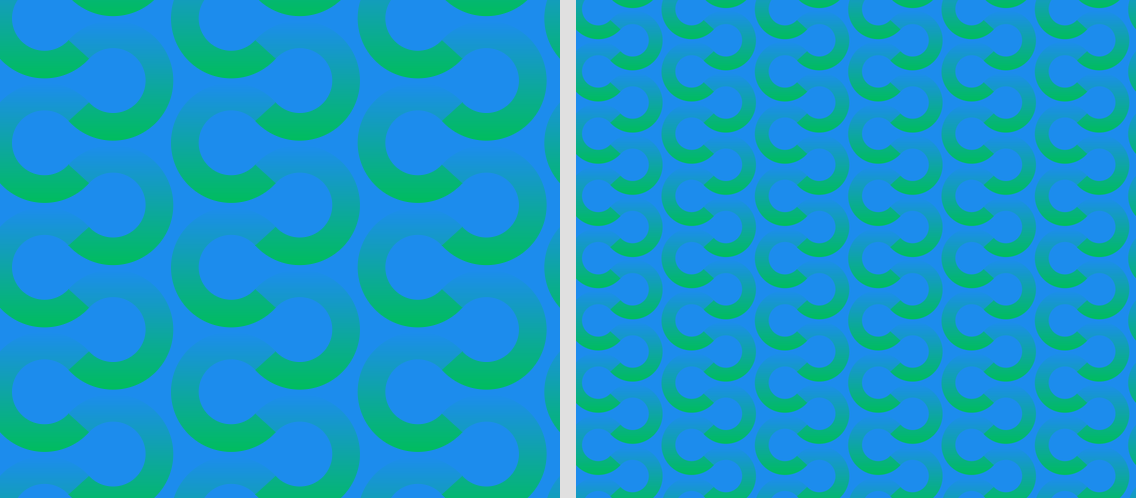
Left, the tile; right, the same tile 2 across and 2 down.
Give the GLSL for this pattern, as a Shadertoy shader.

```glsl
// Winding chains of open rings on blue, three chains across and four links down.
// Each link is two facing arcs cut along the line between their centres, and
// every arc fades from the ground colour at its top to green at its bottom.

const vec2 REPEATS = vec2(3.0, 4.0);
const vec2 CELL = vec2(1.497, 1.0);           // one repeat, in cell heights
const vec2 LEFT_CENTRE = vec2(0.357, -0.147);
const vec2 STEP = vec2(0.55, -0.5);           // from left ring to right ring
const float HALF_WIDTH = 0.111;

const vec3 BLUE = vec3(0.11, 0.55, 0.93);
const vec3 GREEN = vec3(0.0, 0.742, 0.365);

// Offset to the nearest copy of a centre, wrapping over the cell
vec2 wrapOffset(vec2 p, vec2 centre, vec2 cell) {
    vec2 d = p - centre;
    return d - cell * floor(d / cell + 0.5);
}

// Ring with a wedge removed around +x; edge is the unit direction of its cut
float openRing(vec2 p, vec2 edge, float radius, float halfWidth) {
    float ring = abs(length(p) - radius) - halfWidth;
    float wedge = p.x * edge.y - abs(p.y) * edge.x;
    return max(ring, wedge);
}

// Colour added to the ground by one arc; side is 1 or -1 for its opening
vec3 arcTint(vec2 p, float side, vec2 edge, float radius, float pixel) {
    float d = openRing(vec2(p.x * side, p.y), edge, radius, HALF_WIDTH);
    float coverage = clamp(0.5 - d / pixel, 0.0, 1.0);
    float fade = clamp(0.5 - 0.5 * p.y / (radius + HALF_WIDTH), 0.0, 1.0);
    return coverage * fade * (GREEN - BLUE);
}

void mainImage(out vec4 fragColor, in vec2 fragCoord) {
    vec2 p = fragCoord / iResolution.xy * REPEATS * CELL;
    float pixel = REPEATS.y / iResolution.y;

    // Half the centre distance makes the bands meet edge to edge
    float radius = 0.5 * length(STEP);
    vec2 edge = normalize(abs(STEP));

    // Coverages add up to one along the shared cuts
    vec3 colour = BLUE;
    for (int i = 0; i < 2; i++) {
        vec2 offset = wrapOffset(p, LEFT_CENTRE + float(i) * STEP, CELL);
        colour += arcTint(offset, 1.0 - 2.0 * float(i), edge, radius, pixel);
    }
    fragColor = vec4(colour, 1.0);
}
```
